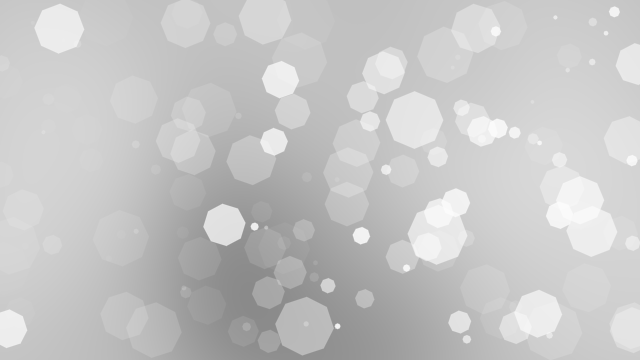
A WebGL 2 fragment shader for this background:

```glsl
#version 300 es
precision highp float;
// Soft grey bokeh: translucent white octagons scattered over a blurred backdrop.
// The backdrop sums broad light and dark glows with faint gradient noise;
// a loop then screens each hashed octagon over it, with a thin bright rim.

#define COUNT 140
#define SIDES 8.0
#define RADIUS_MIN 0.005
#define RADIUS_MAX 0.084
#define SIZE_BIAS 1.3
#define ALPHA_MIN 0.09
#define ALPHA_MAX 0.78
#define RIM_WIDTH 0.003
#define BASE_GREY 0.75
#define MOTTLE 0.03
#define SEED 17u

uniform vec2 u_resolution;
out vec4 fragColor;

const float PI = 3.14159;

// Integer hash giving three values in 0..1
vec3 hash3(uvec3 v) {
    v = v * 1664525u + 1013904u;
    v.x += v.y * v.z; v.y += v.z * v.x; v.z += v.x * v.y;
    v ^= v >> 16u;
    v.x += v.y * v.z; v.y += v.z * v.x; v.z += v.x * v.y;
    return vec3(v >> 8u) / 16777216.0;
}

vec2 gradientAt(vec2 cell) {
    float angle = 2.0 * PI * hash3(uvec3(ivec3(ivec2(cell) + 64, 5))).x;
    return vec2(cos(angle), sin(angle));
}

float gradientNoise(vec2 p) {
    vec2 cell = floor(p), f = p - cell;
    vec2 u = f * f * f * (f * (f * 6.0 - 15.0) + 10.0);
    vec2 e = vec2(1.0, 0.0);
    float a = dot(gradientAt(cell), f);
    float b = dot(gradientAt(cell + e.xy), f - e.xy);
    float c = dot(gradientAt(cell + e.yx), f - e.yx);
    float d = dot(gradientAt(cell + e.xx), f - e.xx);
    return mix(mix(a, b, u.x), mix(c, d, u.x), u.y);
}

float glow(vec2 uv, vec2 centre, vec2 radius) {
    vec2 q = (uv - centre) / radius;
    return exp(-dot(q, q));
}

// Signed distance to the sides of a regular polygon, negative inside
float polygonDistance(vec2 p, float radius, float turn) {
    float sector = 2.0 * PI / SIDES;
    float angle = mod(atan(p.y, p.x) + turn, sector) - 0.5 * sector;
    return length(p) * cos(angle) - radius * cos(0.5 * sector);
}

float backdrop(vec2 uv, vec2 p) {
    float grey = BASE_GREY;
    grey += 0.09 * glow(uv, vec2(0.07, 0.52), vec2(0.26, 0.42));
    grey += 0.10 * glow(uv, vec2(0.90, 0.45), vec2(0.28, 0.50));
    grey -= 0.16 * glow(uv, vec2(0.35, 0.32), vec2(0.16, 0.34));
    grey -= 0.17 * glow(uv, vec2(0.53, 0.00), vec2(0.24, 0.32));
    return grey + MOTTLE * gradientNoise(p * vec2(2.6, 2.0) + 3.7);
}

void main() {
    vec2 uv = gl_FragCoord.xy / u_resolution;
    float aspect = u_resolution.x / u_resolution.y;
    vec2 p = vec2(uv.x * aspect, uv.y);
    float pixel = 1.0 / u_resolution.y;
    float grey = backdrop(uv, p);

    for (int i = 0; i < COUNT; i++) {
        vec3 place = hash3(uvec3(uint(i), SEED, 3u));
        vec3 look = hash3(uvec3(uint(i), SEED, 11u));

        // Scatter over the canvas, with a range of sizes
        vec2 centre = vec2(place.x * aspect, mix(0.04, 0.97, place.y));
        float size = pow(place.z, SIZE_BIAS);
        float radius = mix(RADIUS_MIN, RADIUS_MAX, size);
        float dist = polygonDistance(p - centre, radius, 0.2 * (look.z - 0.5));

        // Fainter towards the left, apart from a few bright ones
        float strength = mix(0.28, 1.0, smoothstep(0.1, 0.8, place.x));
        strength = max(strength, step(0.93, look.x));
        float alpha = mix(ALPHA_MIN, ALPHA_MAX, pow(look.x, 1.5));
        alpha *= strength * mix(1.2, 0.85, size);

        // Smooth fill and rim, screened over what lies below
        float fill = 1.0 - smoothstep(-0.8 * pixel, 0.8 * pixel, dist);
        float rim = smoothstep(-RIM_WIDTH, 0.0, dist);
        float cover = fill * min(alpha * (1.0 + 0.15 * rim), 0.9);
        grey = mix(grey, 0.99, cover);
    }

    fragColor = vec4(vec3(clamp(grey, 0.0, 1.0)), 1.0);
}
```
